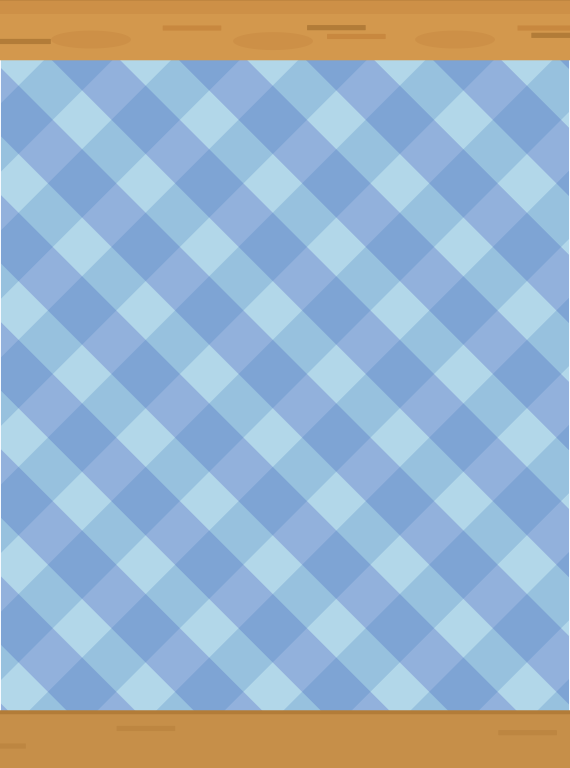
This pattern is drawn by a Shadertoy shader. Its source:

```glsl
const vec3 CLOTH_PALE = vec3(0.70, 0.843, 0.914);
const vec3 CLOTH_TEAL = vec3(0.592, 0.757, 0.871);
const vec3 CLOTH_LILAC = vec3(0.573, 0.694, 0.863);
const vec3 CLOTH_DEEP = vec3(0.494, 0.643, 0.831);
const vec3 WOOD_TOP = vec3(0.827, 0.596, 0.302);
const vec3 WOOD_SHADE = vec3(0.804, 0.565, 0.278);
const vec3 WOOD_BASE = vec3(0.776, 0.561, 0.286);
const vec3 WOOD_DARK = vec3(0.70, 0.486, 0.22);
const vec3 MARGIN = vec3(0.97, 0.98, 1.0);

float fill(float d, float px) {
    return clamp(0.5 - d / px, 0.0, 1.0);
}

// Repeating diagonal stripe centred on the given offset
float stripe(float coord, float offset, float px) {
    const float period = 0.1655;
    const float halfWidth = 0.0382;
    float d = abs(mod(coord - offset + 0.5 * period, period) - 0.5 * period);
    return fill((d - halfWidth) * 0.7071, px);
}

vec3 gingham(vec2 p, float px) {
    float rising = stripe(p.x - p.y, 0.0904, px);
    float falling = stripe(p.x + p.y, 0.1234, px);
    return mix(mix(CLOTH_DEEP, CLOTH_TEAL, falling),
               mix(CLOTH_LILAC, CLOTH_PALE, falling), rising);
}

// Rounded horizontal grain mark
float dash(vec2 p, vec2 centre, float px) {
    const float corner = 0.001;
    vec2 q = abs(p - centre) - vec2(0.0382, 0.0034) + corner;
    float d = length(max(q, 0.0)) + min(max(q.x, q.y), 0.0) - corner;
    return fill(d, px);
}

float knot(vec2 p, vec2 centre, float px) {
    const vec2 radius = vec2(0.052, 0.0117);
    vec2 q = (p - centre) / radius;
    float d = (dot(q, q) - 1.0) / max(2.0 * length(q / radius), 0.001);
    return fill(d, px);
}

vec3 upperPlank(vec2 p, float px) {
    vec3 col = mix(WOOD_TOP, WOOD_SHADE, fill(0.9818 - p.y, px));
    col = mix(col, WOOD_DARK, 0.5 * fill(0.9987 - p.y, px));
    for (int i = 0; i < 3; i++) {
        float k = float(i);
        vec2 centre = vec2(0.1185 + 0.237 * k, 0.9465 + 0.002 * abs(k - 1.0));
        col = mix(col, WOOD_SHADE, knot(p, centre, px));
    }
    vec2 softMarks[3] = vec2[3](vec2(0.250, 0.9635), vec2(0.464, 0.9525), vec2(0.712, 0.9635));
    vec2 darkMarks[3] = vec2[3](vec2(0.028, 0.946), vec2(0.438, 0.964), vec2(0.730, 0.954));
    for (int i = 0; i < 3; i++) {
        col = mix(col, vec3(0.784, 0.533, 0.247), dash(p, softMarks[i], px));
        col = mix(col, WOOD_DARK, dash(p, darkMarks[i], px));
    }
    return col;
}

vec3 lowerPlank(vec2 p, float px) {
    vec3 col = mix(WOOD_BASE, WOOD_DARK, fill(0.0700 - p.y, px));
    vec2 marks[3] = vec2[3](vec2(0.190, 0.0515), vec2(-0.0045, 0.0286), vec2(0.687, 0.046));
    for (int i = 0; i < 3; i++) {
        col = mix(col, vec3(0.741, 0.525, 0.255), dash(p, marks[i], px));
    }
    return col;
}

void mainImage(out vec4 fragColor, in vec2 fragCoord) {
    float px = 1.0 / iResolution.y;
    vec2 p = fragCoord * px;
    float right = iResolution.x * px;

    // Cloth with thin pale side margins
    vec3 col = gingham(p, px);
    float sideGap = min(p.x, right - p.x);
    col = mix(col, MARGIN, fill(sideGap - 0.0013, px));

    // Wooden planks over both ends
    col = mix(col, upperPlank(p, px), fill(0.9215 - p.y, px));
    col = mix(col, lowerPlank(p, px), fill(p.y - 0.0752, px));
    fragColor = vec4(col, 1.0);
}
```
